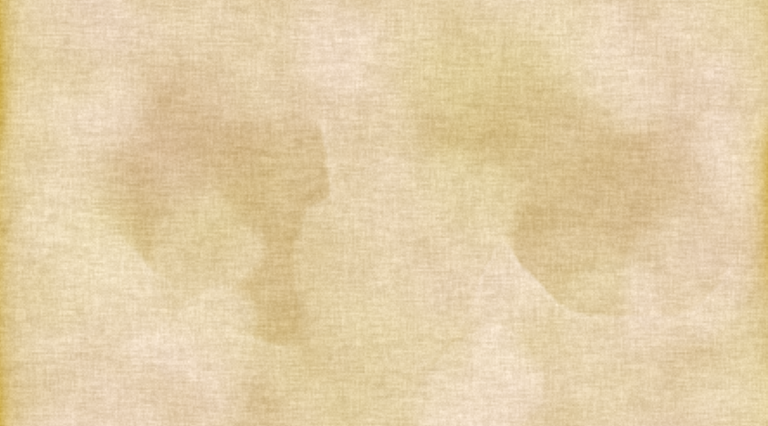
This texture is drawn by a Shadertoy shader. Its source:

```glsl
// Aged linen: two broad tan water stains, cut by paler washes, on mottled cream cloth.
// Stains are tapered capsules bent by layered sines and noise; short stretched noise
// makes the weave, and cellular noise scatters pale flecks. Units are canvas heights.

const vec3 TAN    = vec3(0.818, 0.712, 0.500);
const vec3 CREAM  = vec3(0.884, 0.805, 0.642);
const vec3 IVORY  = vec3(0.942, 0.876, 0.768);
const vec3 OCHRE  = vec3(0.800, 0.670, 0.270);
const vec3 GREENISH = vec3(-0.025, 0.015, -0.130);

const int   WASHES      = 12;
const float STAIN_TONE  = 0.06;
const float WASH_TONE   = 0.95;
const float RIM_WIDTH   = 0.007;
const float RIM_GAIN    = 0.16;
const float THREADS     = 205.0;   // threads per canvas height
const float WEAVE_GAIN  = 0.135;
const float FLECKS      = 55.0;    // fleck cells per canvas height

float hash(vec2 p) {
    vec3 q = fract(p.xyx * 0.1031);
    q += dot(q, q.yzx + 33.33);
    return fract((q.x + q.y) * q.z);
}

float noise(vec2 p) {
    vec2 cell = floor(p), f = fract(p);
    f = f * f * (3.0 - 2.0 * f);
    float low  = mix(hash(cell), hash(cell + vec2(1, 0)), f.x);
    float high = mix(hash(cell + vec2(0, 1)), hash(cell + vec2(1, 1)), f.x);
    return mix(low, high, f.y);
}

float clouds(vec2 p) {
    float sum = 0.0, gain = 0.52;
    for (int i = 0; i < 5; i++) {
        sum += gain * noise(p);
        p = mat2(1.6, 1.2, -1.2, 1.6) * p + 17.3;
        gain *= 0.5;
    }
    return sum;
}

// Slow bending that gives the stains their lobed outlines
vec2 bend(vec2 p) {
    vec2 w = 0.030 * sin(6.5 * p.yx + vec2(0.7, 2.1));
    w += 0.014 * sin(15.0 * p.yx + 5.0 * p + vec2(3.0, 0.4));
    return w + 0.085 * (vec2(clouds(p * 5.0 + 40.0), clouds(p * 5.0 + 71.0)) - 0.5);
}

// Distance to a capsule from a to b whose radius tapers from ra to rb
float capsule(vec2 p, vec2 a, vec2 b, float ra, float rb) {
    float h = clamp(dot(p - a, b - a) / dot(b - a, b - a), 0.0, 1.0);
    return length(p - mix(a, b, h)) - mix(ra, rb, h);
}

// Paints one shape into the tone: partly crisp, partly feathered edge
float paint(float tone, float d, float target, float opacity, float softness) {
    float feather = mix(0.006, 0.09, softness);
    float mask = smoothstep(feather, -feather, d);
    float rim = exp(-pow((d - RIM_WIDTH) / RIM_WIDTH, 2.0)) * (1.0 - softness);
    return mix(tone, target, mask * opacity) + RIM_GAIN * rim * opacity;
}

// Short crossing threads with a little coarse slub and fine grain
float weave(vec2 p) {
    float weft = noise(p * vec2(26.0, THREADS)) + 0.8 * noise(p * vec2(75.0, THREADS) + 9.0);
    float warp = noise(p * vec2(THREADS, 30.0) + 31.0) + 0.8 * noise(p * vec2(THREADS, 80.0) + 77.0);
    float grain = noise(p * THREADS * 1.2 + 5.0);
    float slub = noise(p * vec2(45.0, 75.0) + 13.0);
    return 0.34 * (weft - 0.9) + 0.25 * (warp - 0.9) + 0.36 * (grain - 0.5) + 0.12 * (slub - 0.5);
}

// Cellular specks, kept only in a few cells
float flecks(vec2 p) {
    vec2 cell = floor(p), f = fract(p);
    float glow = 0.0;
    for (int j = -1; j <= 1; j++)
    for (int i = -1; i <= 1; i++) {
        vec2 o = vec2(i, j), id = cell + o;
        vec2 seed = vec2(hash(id + 3.0), hash(id + 57.0));
        float kept = step(0.84, hash(id + 91.0));
        glow = max(glow, kept * smoothstep(0.22, 0.03, length(f - o - seed)));
    }
    return glow;
}

void mainImage(out vec4 fragColor, in vec2 fragCoord) {
    vec2 p = fragCoord / iResolution.y;
    float aspect = iResolution.x / iResolution.y;
    vec2 middle = vec2(0.5 * aspect, 0.5);
    vec2 bent = p + bend(p);
    vec2 q = bent - middle;
    float softness = smoothstep(0.30, 0.66, noise(p * 3.6 + 12.0));

    // Mottled ground
    float tone = 0.54 + 0.95 * (clouds(p * 3.4 + 4.0) - 0.5);

    // Two tan stains with tapering arms
    float left  = capsule(q, vec2(-0.40, 0.07), vec2(-0.24, -0.14), 0.27, 0.19);
    float right = capsule(q, vec2(0.57, -0.02), vec2(0.14, 0.21), 0.26, 0.08);
    tone = paint(tone, left, STAIN_TONE, 0.72, softness);
    tone = paint(tone, right, STAIN_TONE, 0.72, softness);

    // Broad bleached pools: one between the stains, one inside the left stain
    tone = paint(tone, length(q - vec2(0.03, -0.09)) - 0.24, 0.68, 0.72, softness * 0.8);
    tone = paint(tone, length(q - vec2(-0.42, -0.12)) - 0.12, 0.66, 0.65, softness * 0.8);

    // Pale washes around the border
    for (int i = 0; i < WASHES; i++) {
        float n = float(i), angle = 2.4 * n + 0.8;
        float reach = 0.92 + 0.28 * hash(vec2(n, 5.0));
        vec2 center = vec2(0.42 * aspect, 0.44) * reach * vec2(cos(angle), sin(angle));
        float radius = mix(0.07, 0.17, hash(vec2(n, 19.0)));
        float fade = mix(0.35, 0.75, hash(vec2(n, 37.0)));
        tone = paint(tone, length(q - center) - radius, WASH_TONE, fade, 0.15 + 0.7 * softness);
    }
    tone += 0.42 * (clouds(p * 12.0 + 8.0) - 0.5);
    tone = clamp(tone, -0.1, 1.1);

    // Colour, with drifts between greenish and rosy cream
    vec3 color = tone < 0.5 ? mix(TAN, CREAM, tone * 2.0) : mix(CREAM, IVORY, tone * 2.0 - 1.0);
    color += GREENISH * (clouds(p * 2.6 + 25.0) - 0.5);

    // Ochre ageing in patches along the left and right edges
    float edge = min(p.x, aspect - p.x);
    float patches = smoothstep(0.35, 0.85, noise(vec2(p.y * 5.0, step(middle.x, p.x) * 7.0 + 2.5)));
    color = mix(color, OCHRE, exp(-edge / 0.026) * (0.12 + 0.8 * patches));

    // Cloth surface
    color += WEAVE_GAIN * weave(p) * vec3(0.9, 1.0, 1.2);
    color += 0.045 * flecks(p * FLECKS) * noise(p * 6.0 + 60.0);
    fragColor = vec4(clamp(color, 0.0, 1.0), 1.0);
}
```
